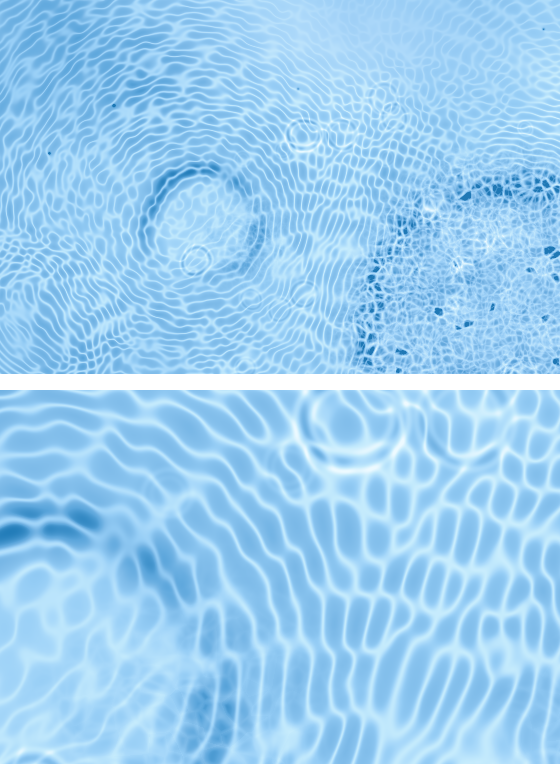
Top: the whole. Bottom: its middle third, enlarged.
Reproduce this texture procedurally as a WebGL 2 fragment shader.

```glsl
#version 300 es
precision highp float;
// Clear blue water seen from above, crossed by spreading ripples.
// Circular wave trains interfere and light gathers along their nodal lines;
// warped cellular nets of light fill a rough pool, and a ramp colours it all.
uniform vec2 u_resolution;
out vec4 fragColor;

#define MAIN_DROP vec2(0.54, 0.40)
#define LEFT_DROP vec2(0.11, 0.14)
#define POOL vec2(1.35, 0.13)
#define POOL_RADIUS 0.39
#define WAVELENGTH 0.043
#define LINE_WIDTH 0.42
#define CONTRAST 1.0
#define BRIGHTNESS 0.32
#define NET_SCALE 38.0
#define RINGLETS 16
#define SPECKS 4

const float TAU = 6.2832;
const vec3 WATER[7] = vec3[7](
  vec3(0.11, 0.47, 0.71), vec3(0.36, 0.65, 0.86), vec3(0.49, 0.73, 0.91),
  vec3(0.58, 0.80, 0.96), vec3(0.66, 0.85, 0.98), vec3(0.77, 0.92, 0.99),
  vec3(0.93, 0.98, 1.00));

float sq(float x) { return x * x; }
float bell(float x, float width) { return exp(-sq(x / width)); }

float hash(vec2 p) { return fract(sin(dot(p, vec2(127.1, 311.7))) * 43758.5); }
vec2 hash2(vec2 p) { return vec2(hash(p), hash(p + 17.3)); }

// Value noise from -1 to 1
float noise(vec2 p) {
  vec2 i = floor(p), f = fract(p);
  f = f * f * (3.0 - 2.0 * f);
  float low = mix(hash(i), hash(i + vec2(1, 0)), f.x);
  float high = mix(hash(i + vec2(0, 1)), hash(i + vec2(1, 1)), f.x);
  return 2.0 * mix(low, high, f.y) - 1.0;
}

float fbm(vec2 p) {
  return 0.57 * noise(p) + 0.29 * noise(p * 2.1 + 5.0) + 0.14 * noise(p * 4.3 + 9.0);
}
vec2 noise2(vec2 p) { return vec2(noise(p), noise(p + 31.0)); }

// Circular waves fading inward and outward: x is height, y is energy
vec2 train(vec2 offset, float weight, float radius, vec2 fade, float wavelength, float shift) {
  float d = length(offset) - radius;
  float amplitude = weight * bell(d, d < 0.0 ? fade.x : fade.y);
  return vec2(amplitude * cos(TAU * d / wavelength + shift), sq(amplitude));
}

// Fine double circle left by a small drop
float ringlet(vec2 p, vec2 centre, float radius) {
  float d = length(p - centre);
  return 1.6 * bell(d - radius, 0.0035) + 1.2 * bell(d - 0.7 * radius, 0.0035)
       - 1.1 * bell(d - 0.85 * radius, 0.006);
}

// Cellular net: x is the soft bright border, y a random value per cell
vec2 lightNet(vec2 p) {
  vec2 cell = floor(p);
  float near = 9.0, second = 9.0, id = 0.0;
  for (int j = -1; j <= 1; j++)
    for (int i = -1; i <= 1; i++) {
      vec2 c = cell + vec2(i, j);
      float d = length(c + 0.05 + 0.9 * hash2(c) - p);
      if (d < near) { second = near; near = d; id = hash(c + 7.7); }
      else second = min(second, d);
    }
  return vec2(bell(second - near, 0.28), id);
}

vec3 ramp(float tone) {
  float t = clamp((tone + 2.2) / 0.8, 0.0, 5.999);
  int i = int(t);
  return mix(WATER[i], WATER[i + 1], fract(t));
}

void main() {
  vec2 p = gl_FragCoord.xy / u_resolution.y;
  vec2 q = p + 0.012 * vec2(fbm(p * 7.0), fbm(p * 7.0 + 31.0));
  vec2 rough = q + 0.007 * noise2(p * 19.0);
  float shift = 0.9 * noise(p * 15.0) + 0.8 * noise(p * 36.0);
  float patches = 0.8 + 0.7 * noise(p * 5.0 + 3.0);
  float gusts = 0.8 + 0.7 * noise(p * 8.0 + 40.0);

  // Interfering wave trains
  vec2 waves = train(q - MAIN_DROP, gusts, 0.14, vec2(0.04, 0.16), WAVELENGTH, 0.5 * shift);
  waves += train(rough - MAIN_DROP, 0.8 * patches, 0.34, vec2(0.14, 0.36), WAVELENGTH * 0.9, shift);
  waves += train(q - LEFT_DROP, 0.7, 0.16, vec2(0.05, 0.09), WAVELENGTH * 0.7, 0.3 * shift);
  waves += train(rough - POOL, 0.9 * gusts, 0.43, vec2(0.05, 0.28), WAVELENGTH * 0.85, shift);
  for (int i = 0; i < 7; i++) {
    vec2 source = hash2(vec2(i, 4.0)) * vec2(1.9, 1.4) - 0.2;
    waves += train(rough - source, 0.3, 0.3, vec2(0.25, 0.4), WAVELENGTH * (0.7 + 0.12 * float(i)), shift);
  }

  // Thin light along the nodal lines, shade between them
  vec2 calmOffset = (p - vec2(0.95, 0.92)) / vec2(0.40, 0.17);
  float calm = exp(-dot(calmOffset, calmOffset));
  float swell = sqrt(waves.y) + 0.03;
  float height = waves.x / swell;
  float light = 2.3 * bell(height, LINE_WIDTH) - 0.35 - 0.45 * abs(height);
  float tone = min(swell, 1.0) * (1.0 - 0.7 * calm) * light;

  // Broad light and shade, with a broken trough round the main drop
  tone += 1.1 * fbm(p * 2.5) + 0.2 * calm;
  tone -= 0.7 * smoothstep(0.55, 0.0, distance(p, vec2(0.2, 0.95)));
  float mainDistance = length(rough - MAIN_DROP);
  tone -= 1.6 * bell(mainDistance - 0.15, 0.024) * smoothstep(-0.6, 0.5, noise(p * 9.0 + 2.0));
  tone += 0.4 * smoothstep(0.13, 0.09, mainDistance);

  // Nets of light inside the pool, dark cells along its rim
  float d = length(p - POOL) + 0.06 * fbm(p * 5.0 + 12.0);
  float pool = smoothstep(POOL_RADIUS + 0.12, POOL_RADIUS - 0.05, d);
  float rim = bell(d - POOL_RADIUS, 0.045);
  float chop = 0.5 * bell(distance(p, vec2(0.67, 0.36)), 0.10);
  vec2 bent = q + 0.008 * noise2(p * 21.0);
  vec2 net = lightNet(bent * NET_SCALE);
  vec2 fineNet = lightNet(bent * NET_SCALE * 1.6 + 50.0);
  float netTone = (1.4 + 0.8 * noise(p * 17.0)) * net.x + 1.0 * fineNet.x - 1.15;
  netTone += 0.6 * (net.y - 0.5) + 0.5 * (fineNet.y - 0.5) + 0.8 * fbm(p * 8.0);
  netTone -= 2.4 * rim * (1.0 - net.x) * smoothstep(-0.7, 0.2, noise(p * 11.0));
  netTone -= 2.4 * step(0.96, net.y) * (1.0 - net.x);
  tone = mix(tone, netTone + 0.4 * tone, max(pool, chop));
  tone += 1.4 * pool * net.x * smoothstep(0.6, 0.9, noise(p * 14.0));

  // Small drops, placed and scattered
  tone += ringlet(q, vec2(0.81, 0.64), 0.048) + 0.6 * ringlet(q, vec2(0.91, 0.64), 0.045);
  tone += ringlet(q, vec2(0.53, 0.30), 0.045) + ringlet(q, vec2(1.405, 0.656), 0.02);
  for (int i = 0; i < RINGLETS; i++) {
    vec2 place = vec2(0.65, 0.0) + hash2(vec2(i, 21.0)) * vec2(0.85, 0.75);
    tone += 0.5 * ringlet(q, place, 0.02 + 0.03 * hash(vec2(i, 33.0)));
  }
  for (int i = 0; i < SPECKS; i++)
    tone -= 3.0 * bell(distance(p, hash2(vec2(i, 52.0)) * vec2(1.5, 1.0)), 0.004);

  // Soften the highlights before colouring
  tone = CONTRAST * tone + BRIGHTNESS;
  tone -= 0.4 * max(tone - 0.9, 0.0);
  fragColor = vec4(ramp(tone) + vec3(0.02, 0.0, 0.0) * max(calm, 0.6 * pool), 1.0);
}
```
